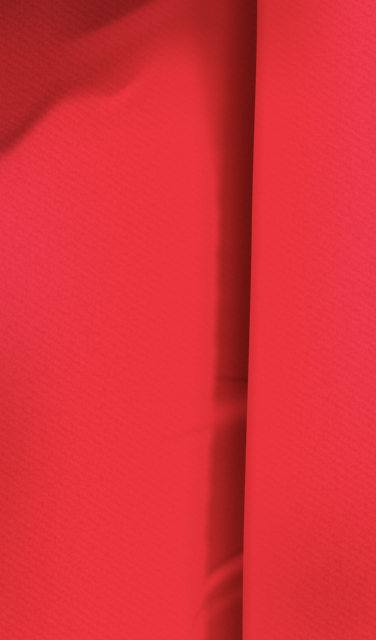
This texture is drawn by a Shadertoy shader. Its source:

```glsl
// Draped red cloth: a rolled panel on the right, a deep shadowed gutter beside
// it, and a soft sheet on the left with folds across its top. Light is summed
// from smooth masks along curves; cellular noise and sines give the weave.

#define LIT_RED     vec3(0.922, 0.203, 0.238)
#define DEEP_RED    vec3(0.340, 0.050, 0.048)
#define ROSE_TINT   vec3(0.000, 0.016, 0.062)
#define MID_WARMTH  0.085
#define GUTTER_W    0.088
#define GUTTER_DARK 0.46
#define DRAPE_DARK  0.36
#define WEAVE_SCALE 115.0
#define WEAVE_DEPTH 0.075

vec2 hash2(vec2 c) {
    vec2 q = vec2(dot(c, vec2(127.1, 311.7)), dot(c, vec2(269.5, 183.3)));
    return fract(sin(q) * 4375.85);
}

// Distance to the nearest jittered cell centre
float cellular(vec2 p) {
    vec2 cell = floor(p), f = fract(p);
    float nearest = 2.0;
    for (int j = -1; j <= 1; j++)
        for (int i = -1; i <= 1; i++) {
            vec2 o = vec2(i, j);
            nearest = min(nearest, length(o + hash2(cell + o) - f));
        }
    return nearest;
}

float bell(float d, float width) {
    d /= width;
    return exp(-d * d);
}

float blob(vec2 p, vec2 centre, vec2 radius) {
    vec2 d = (p - centre) / radius;
    return exp(-dot(d, d));
}

float seamX(float y) {
    return 0.645 + 0.026 * smoothstep(0.0, 0.75, y) + 0.013 * smoothstep(0.65, 1.0, y);
}

// Upper edge of the brightly lit sheet
float drapeY(float x) {
    return 0.745 + 0.095 * smoothstep(-0.03, 0.20, x) + 0.040 * smoothstep(0.20, 0.48, x);
}

float sheetLight(vec2 p, float s) {
    float light = 1.0 - 0.17 * blob(p, vec2(-0.04, 0.30), vec2(0.15, 0.20));
    light -= 0.06 * blob(p, vec2(-0.02, 0.04), vec2(0.16, 0.12));

    // Drape across the top, with its darkest crease at the left
    float above = p.y - drapeY(p.x);
    float softness = mix(0.030, 0.090, smoothstep(0.15, 0.5, p.x));
    float shade = DRAPE_DARK * smoothstep(-0.010, softness, above);
    shade *= 1.0 - 0.40 * bell(p.x - 0.42, 0.14) * (1.0 - smoothstep(0.03, 0.12, above));
    shade += 0.16 * bell(above - 0.016, 0.018) * (1.0 - smoothstep(0.04, 0.26, p.x));
    light -= shade + 0.05 * smoothstep(-0.09, 0.0, above);
    light -= 0.20 * blob(p, vec2(0.0, 1.02), vec2(0.24, 0.08));

    // Small pinch, then the broad fold at the upper border
    float pinch = p.y - (0.848 + 0.075 * smoothstep(0.28, 0.47, p.x));
    float pinchSpan = bell(p.x - 0.315, 0.060);
    light -= 0.13 * smoothstep(-0.004, 0.006, pinch) * bell(pinch, 0.032) * pinchSpan;
    light += 0.05 * bell(pinch + 0.012, 0.010) * pinchSpan;
    float fold = p.y - (0.935 + 0.23 * (p.x - 0.20) + 0.25 * pow(p.x - 0.20, 2.0));
    float foldSpan = smoothstep(0.10, 0.30, p.x) * (1.0 - smoothstep(0.44, 0.54, p.x));
    light -= 0.20 * smoothstep(-0.004, 0.014, fold) * foldSpan;
    light += 0.08 * bell(fold + 0.018, 0.022) * foldSpan;

    // Gutter shadow: crisp in the middle, diffuse near the top
    float high = smoothstep(0.66, 1.0, p.y);
    float start = -GUTTER_W - 0.010 * (1.0 - smoothstep(0.15, 0.40, p.y)) - 0.040 * high;
    start += 0.0015 * sin(p.y * 61.0) + 0.001 * sin(p.y * 143.0);
    float blur = mix(0.015, 0.080, high);
    float gutter = smoothstep(start - blur, start + blur, s);
    light -= 0.07 * smoothstep(start - 0.07, start, s);
    float depth = GUTTER_DARK + 0.40 * smoothstep(start, 0.0, s);
    depth -= 0.12 * (1.0 - smoothstep(0.10, 0.45, p.y));

    // Wrinkles catch light as they dip into the gutter
    float wrinkle = p.y - (0.323 + 0.18 * (p.x - 0.42));
    depth -= 0.24 * bell(wrinkle, 0.022);
    depth += 0.09 * bell(p.y - 0.408 + 0.04 * (p.x - 0.60), 0.004);
    light -= 0.05 * bell(wrinkle + 0.014, 0.006) * smoothstep(0.38, 0.55, p.x);

    float u = clamp((p.x - 0.51) / 0.14, 0.0, 1.0);
    float arc = p.y - (0.050 + 0.087 * sqrt(u));
    float arcSpan = smoothstep(0.48, 0.57, p.x);
    depth -= 0.28 * bell(arc + 0.013, 0.014) * arcSpan;
    depth -= 0.10 * bell(arc + 0.060, 0.012) * arcSpan;
    depth += 0.08 * bell(arc - 0.006, 0.006) * arcSpan;
    light -= 0.12 * bell(arc + 0.038, 0.008) * arcSpan;
    return mix(light, min(light, 1.0 - depth), gutter);
}

float rollLight(vec2 p, float s) {
    float light = 1.0 - 0.13 * (1.0 - smoothstep(0.0, 0.030, s));
    light -= 0.18 * smoothstep(0.82, 1.03, p.y) * (1.0 - smoothstep(0.0, 0.30, s));
    light -= 0.13 * blob(p, vec2(0.88, 0.06), vec2(0.22, 0.13));
    return light;
}

void mainImage(out vec4 fragColor, in vec2 fragCoord) {
    vec2 p = fragCoord / iResolution.xy;
    float s = p.x - seamX(p.y);
    float edge = 0.8 / iResolution.x;
    float roll = smoothstep(-edge, edge, s);
    float light = mix(sheetLight(p, s), rollLight(p, s), roll);

    // Woven grain, stronger on the roll and the left side
    vec2 cloth = p * vec2(1.0, iResolution.y / iResolution.x) * WEAVE_SCALE;
    float grain = 0.45 - cellular(cloth) + 0.22 * sin(cloth.x * 1.6 + cloth.y * 2.5);
    grain += 0.35 * (0.45 - cellular(cloth * 0.33));
    float visible = mix(1.0 - smoothstep(0.1, 0.6, p.x), smoothstep(0.0, 0.25, s), roll);
    light += WEAVE_DEPTH * grain * (0.35 + 0.65 * visible);

    // Cool rose sheen on lit cloth, warmer red in the half shade
    float rose = 0.9 * smoothstep(0.08, 0.32, s) * smoothstep(0.05, 0.6, p.y);
    rose += 0.8 * blob(p, vec2(0.03, 0.60), vec2(0.22, 0.20));
    rose += 0.4 * blob(p, vec2(0.12, 1.0), vec2(0.35, 0.07));
    rose += 0.5 * visible * grain;
    float tone = clamp(light, 0.0, 1.06);
    vec3 colour = mix(DEEP_RED, LIT_RED, tone) + ROSE_TINT * rose;
    colour.b -= MID_WARMTH * max(tone * (1.0 - tone), 0.0);
    fragColor = vec4(clamp(colour, 0.0, 1.0), 1.0);
}
```
